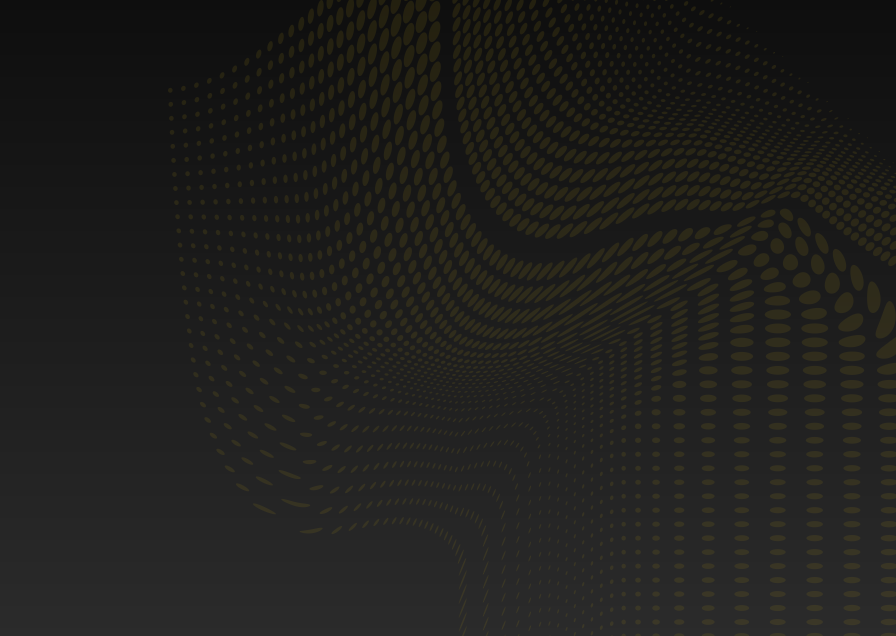
Give the GLSL for this background, as a WebGL 2 fragment shader.

```glsl
#version 300 es
precision highp float;
// Dark vertical gradient with a folded sheet of dim yellow halftone dots.

#define TOP_SHADE 0.055
#define BOTTOM_SHADE 0.168
#define DOT_COLOR vec3(0.56, 0.48, 0.08)
#define DOT_OPACITY 0.165
#define LEFT_EDGE 0.243
#define LAST_LINE 24.0
#define FIRST_ROW 6.0
#define CORNER_BLEND 12.0

uniform vec2 u_resolution;
out vec4 fragColor;

float smoothMax(float a, float b, float k) {
    float h = max(k - abs(a - b), 0.0);
    return max(a, b) + h * h / (4.0 * k);
}

float smoothMin(float a, float b, float k) {
    return -smoothMax(-a, -b, k);
}

// Line count from the valley: positive to the left and below, negative above.
float valleyLines(vec2 p) {
    float wave = clamp(p.x - 1.08, -0.39, 0.39);
    float floorY = 0.342 + 0.06 * (1.0 - cos(8.0 * wave));
    float fromWall = 48.0 * (0.703 + 0.12 * p.y * p.y - p.x);
    fromWall += 1.5 * (1.0 + tanh((0.5 - p.x) / 0.08));
    float fromFloor = 34.0 * (p.y - floorY) + 14.0 * max(0.72 - p.x, 0.0);

    // Lines crowd together along the crease under the valley corner.
    float offset = p.x - 0.75;
    float creaseY = 0.595 - 1.3 * offset * offset;
    float crease = 1.0 + tanh((p.y - creaseY) / 0.04);
    fromFloor += 5.8 * crease * exp(-6.0 * offset * offset);

    // On the lower right the lines turn downward.
    float fromRight = 17.0 * (1.457 - p.x) + 6.0 * (1.0 - tanh((p.x - 0.897) / 0.1));
    return smoothMax(fromWall, smoothMin(fromFloor, fromRight, 2.5), CORNER_BLEND);
}

// Row count across the lower sheet, following the lines around the valley.
float lowerRows(vec2 p) {
    float lift = 0.132 * smoothMax(1.0 - p.y / 0.33, -0.5, 0.6);
    lift *= smoothstep(0.25, 0.53, p.x) * (1.0 - smoothstep(0.6, 0.88, p.x));
    float turnEnd = mix(1.25, 0.98, smoothstep(0.42, 0.72, p.y));
    float rows = 45.5 * (p.y + lift) + 32.0 * smoothstep(0.46, turnEnd, p.x);
    float alongFloor = 44.5 + 36.0 * (p.x - 1.07);
    float extra = smoothMax(alongFloor - rows, 0.0, 3.0);
    return rows + extra * smoothstep(0.88, 1.14, p.x);
}

// Grid of the upper sheet, with its own crease toward the right.
vec2 upperGrid(vec2 p, float lines) {
    float creaseY = 0.185 + 0.3 * max(p.x - 1.1, 0.0);
    float crease = tanh((p.y - creaseY) / 0.035);
    float upper = 1.3 * lines + 3.5 * (crease - 1.0) * smoothstep(0.88, 1.1, p.x);
    return vec2(upper + 0.4, 45.5 * p.y + 54.0 * p.x);
}

// Coverage of the round dot in each cell, smoothed by the local stretch.
float dotMask(vec2 grid, float radius) {
    vec2 local = fract(grid) - 0.5;
    float dist = length(local);
    vec2 normal = local / max(dist, 0.001);
    float pixel = length(vec2(dot(normal, dFdx(grid)), dot(normal, dFdy(grid))));
    pixel = max(pixel, 0.001);
    return clamp((radius - dist) / pixel + 0.5, 0.0, 1.0);
}

void main() {
    // One unit is the canvas height; y grows downward from the top.
    vec2 p = gl_FragCoord.xy / u_resolution.y;
    p.y = 1.0 - p.y;
    float lines = valleyLines(p);

    // Lower sheet: dots shrink away from the valley and toward the bottom.
    vec2 lowGrid = vec2(lines - 0.5, lowerRows(p));
    float lowRadius = mix(0.38, 0.17, smoothstep(0.0, 20.0, lines));
    lowRadius += 0.08 * (1.0 - smoothstep(0.0, 0.3, p.y)) * smoothstep(0.25, 0.5, p.x);
    lowRadius *= 1.0 - 0.4 * smoothstep(0.48, 0.75, p.y) * smoothstep(0.6, 0.9, p.x);
    vec2 cell = floor(lowGrid);
    float inSheet = step(0.0, cell.x) * step(cell.x + 0.5, LAST_LINE);
    inSheet *= step(FIRST_ROW, cell.y + 0.5) * step(LEFT_EDGE, p.x);
    float lowDots = dotMask(lowGrid, lowRadius) * inSheet;

    // Upper sheet: dots fade out at the sloping upper right edge.
    vec2 highGrid = upperGrid(p, lines);
    float highRadius = mix(0.4, 0.19, smoothstep(0.0, 17.0, -highGrid.x));
    float edge = p.y - 0.95 * (p.x - 1.13);
    highRadius *= smoothstep(-0.02, 0.03, edge);
    float highDots = dotMask(highGrid, highRadius) * step(highGrid.x, 0.0);
    highDots *= step(-0.01, edge);

    // Dim dots over the gradient.
    vec3 color = vec3(mix(TOP_SHADE, BOTTOM_SHADE, p.y));
    float dots = lines > 0.0 ? lowDots : highDots;
    fragColor = vec4(mix(color, DOT_COLOR, dots * DOT_OPACITY), 1.0);
}
```
